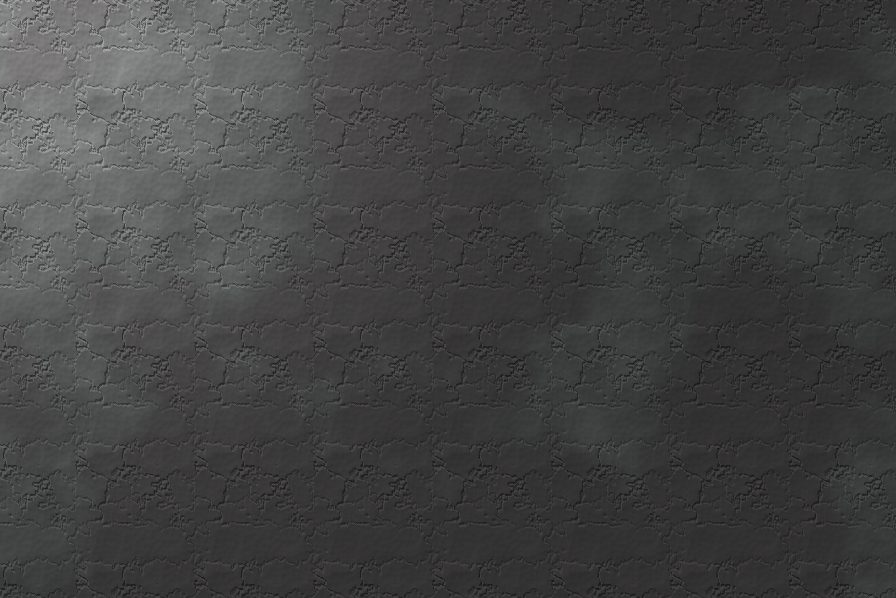
Reproduce this texture procedurally as a Shadertoy shader.

```glsl
const float TILES_DOWN = 5.03;
const vec2 TILE_OFFSET = vec2(0.635, 0.635);
const float CRACK_WIDTH = 0.036;      // in tiles
const float RAGGEDNESS = 0.17;
const float GRAIN = 0.16;
const float EMBOSS_STEP = 0.020;      // in tiles
const float EMBOSS_GAIN = 0.60;
const vec2 LIGHT_DIR = vec2(-0.50, 0.866);
const vec3 GLOW = vec3(0.295, 0.292, 0.292);
const float GLOW_FALLOFF = 2.8;
const float STAIN_SCALE = 3.3;        // per canvas height
const vec3 WARM_STONE = vec3(0.198, 0.193, 0.195);
const vec3 COOL_STONE = vec3(0.220, 0.234, 0.227);

// Plates of one tile: centre, radii
const int PLATE_COUNT = 10;
const vec4 PLATES[PLATE_COUNT] = vec4[](
    vec4(0.50, 0.83, 0.47, 0.17), vec4(0.74, 0.52, 0.29, 0.14),
    vec4(0.22, 0.54, 0.23, 0.13), vec4(0.37, 0.24, 0.12, 0.08),
    vec4(0.60, 0.30, 0.15, 0.08), vec4(0.11, 0.29, 0.18, 0.11),
    vec4(0.85, 0.23, 0.17, 0.11), vec4(0.40, 0.07, 0.19, 0.08),
    vec4(0.69, 0.09, 0.14, 0.07), vec4(0.02, 0.07, 0.17, 0.08));

vec2 hash2(vec2 p) {
    vec3 q = fract(p.xyx * vec3(0.1031, 0.1030, 0.0973));
    q += dot(q, q.yzx + 33.33);
    return fract((q.xx + q.yz) * q.zy);
}

// Distance to the nearest scattered point, repeating once per tile
float cellular(vec2 p, float period, float seed) {
    p *= period;
    float nearest = 8.0;
    for (int y = -1; y <= 1; y++)
    for (int x = -1; x <= 1; x++) {
        vec2 id = floor(p) + vec2(x, y);
        nearest = min(nearest, length(p - id - hash2(mod(id, period) + seed)));
    }
    return nearest;
}

float valueNoise(vec2 p) {
    vec2 i = floor(p), f = fract(p);
    f = f * f * (3.0 - 2.0 * f);
    return mix(mix(hash2(i).x, hash2(i + vec2(1, 0)).x, f.x),
               mix(hash2(i + vec2(0, 1)).x, hash2(i + vec2(1, 1)).x, f.x), f.y);
}

float clouds(vec2 p) {
    float sum = 0.0, amplitude = 0.5;
    for (int i = 0; i < 6; i++) {
        sum += amplitude * valueNoise(p);
        p = mat2(1.6, 1.2, -1.2, 1.6) * p + 17.3;
        amplitude *= 0.55;
    }
    return sum;
}

float ellipseDistance(vec2 q, vec2 radii) {
    float k = length(q / radii);
    return k * (k - 1.0) / max(length(q / (radii * radii)), 0.001);
}

// Raised, scalloped plates parted by cracks
float relief(vec2 p, float crackWidth) {
    p = fract(p);
    vec2 warp = vec2(0.0);
    float period = 7.0, amplitude = RAGGEDNESS;
    for (int i = 0; i < 3; i++) {
        float seed = 11.0 + 40.0 * float(i);
        warp += amplitude * (vec2(cellular(p, period, seed),
                                  cellular(p, period, seed + 91.0)) - 0.5);
        period = floor(period * 2.2);
        amplitude *= 0.5;
    }
    float first = 9.0, second = 9.0, level = 0.0;
    for (int i = 0; i < PLATE_COUNT; i++) {
        vec4 plate = PLATES[i];
        vec2 q = p + warp - plate.xy;
        q -= round(q);
        // The copy in the next tile parts from this one as well
        for (int side = 0; side < 2; side++) {
            float d = ellipseDistance(q, plate.zw);
            if (d < first) {
                second = first;
                first = d;
                level = hash2(vec2(float(i), 5.0)).x;
            } else second = min(second, d);
            q.x -= q.x < 0.0 ? -1.0 : 1.0;
        }
    }
    float body = smoothstep(0.0, crackWidth, second - first);
    float depth = 0.5 + 0.5 * smoothstep(0.2, 0.7, cellular(p, 4.0, 7.0));
    return body * depth * (0.6 + 0.4 * level) + GRAIN * cellular(p, 22.0, 3.0);
}

void mainImage(out vec4 fragColor, in vec2 fragCoord) {
    vec2 uv = fragCoord / iResolution.y;
    vec2 tile = uv * TILES_DOWN - TILE_OFFSET;
    float pixel = TILES_DOWN / iResolution.y;

    // Stone lit from the upper left corner, with grainy stains
    float fine = clouds(uv * STAIN_SCALE * 4.0 + 31.0) - 0.55;
    float cool = smoothstep(0.44, 0.62, clouds(uv * STAIN_SCALE + 4.7));
    vec2 toCorner = uv - vec2(0.0, 1.0);
    vec3 color = mix(WARM_STONE, COOL_STONE, cool);
    color += GLOW * exp(-GLOW_FALLOFF * dot(toCorner, toCorner));
    color *= 1.0 + fine * mix(0.05, 0.30, cool);

    // Embossed light and shadow
    float width = max(CRACK_WIDTH, 1.5 * pixel);
    float stride = max(EMBOSS_STEP, pixel);
    float slope = relief(tile, width) - relief(tile + LIGHT_DIR * stride, width);
    color *= 1.0 + clamp(slope * EMBOSS_GAIN, -0.46, 0.27);

    fragColor = vec4(color, 1.0);
}
```
